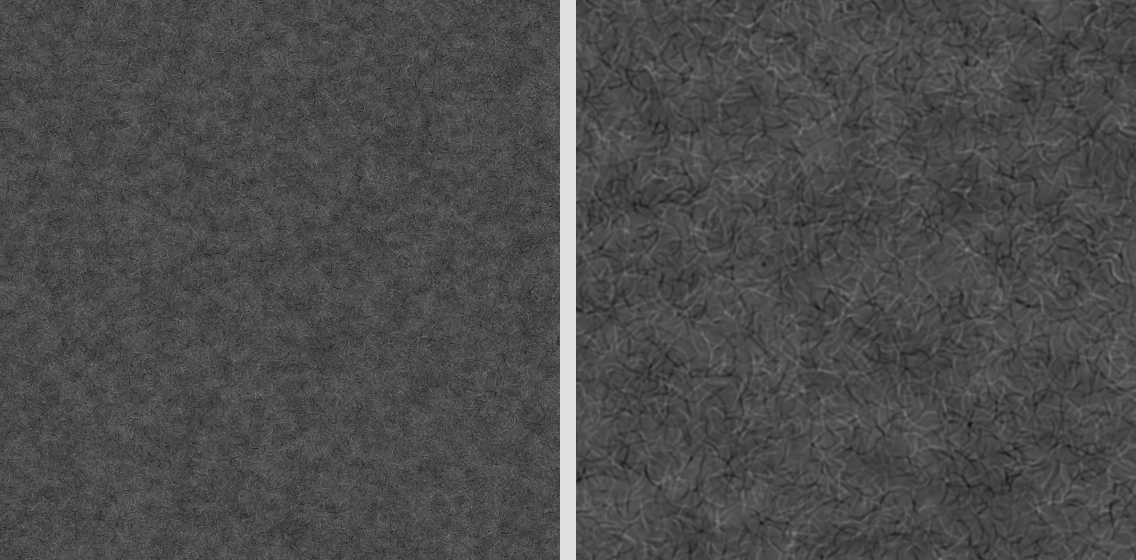
Left: the whole. Right: its middle third, enlarged.
Reproduce this texture procedurally as a three.js fragment shader.

```glsl
varying vec2 vUv;

const vec3 WOOL_COLOR = vec3(0.292);
const int FIBRE_LAYERS = 12;
const float COARSE_CELLS = 54.0;    // fibre cells across, longest fibres
const float FINE_CELLS = 92.0;      // fibre cells across, shortest fibres
const float FIBRE_RADIUS = 0.0014;  // in canvas widths
const float FIBRE_REACH = 0.75;     // half length, in cells
const float FIBRE_BEND = 1.0;
const float FIBRE_FLANK = 1.1;      // depth of the shade beside a fibre
const float FIBRE_CONTRAST = 0.062;
const vec2 TUFT_CELLS = vec2(50.0, 64.0);
const float TUFT_CONTRAST = 0.066;
const vec2 CLOUD_CELLS = vec2(17.0, 24.0);
const float CLOUD_CONTRAST = 0.022;
const float BROAD_CELLS = 5.0;
const float BROAD_CONTRAST = 0.010;
const float GRAIN_CELLS = 250.0;
const float GRAIN_CONTRAST = 0.050;
const float SPECK_CELLS = 26.0;
const float SPECK_SHARE = 0.02;
const float SPECK_RADIUS = 0.0022;
const float SPECK_DEPTH = 0.13;
const float TAU = 6.2831853;

vec4 hash4(vec3 p) {
  vec4 q = fract(p.xyzx * vec4(0.1031, 0.1030, 0.0973, 0.1099));
  q += dot(q, q.wzxy + 33.33);
  return fract((q.xxyz + q.yzzw) * q.zywx);
}

mat2 rotation(float angle) {
  float c = cos(angle), s = sin(angle);
  return mat2(c, s, -s, c);
}

// Smooth value noise, centred on zero
float noise(vec2 p, float seed) {
  vec2 cell = floor(p);
  vec2 f = fract(p);
  f = f * f * (3.0 - 2.0 * f);
  float a = hash4(vec3(cell, seed)).x;
  float b = hash4(vec3(cell + vec2(1.0, 0.0), seed)).x;
  float c = hash4(vec3(cell + vec2(0.0, 1.0), seed)).x;
  float d = hash4(vec3(cell + 1.0, seed)).x;
  return mix(mix(a, b, f.x), mix(c, d, f.x), f.y) - 0.5;
}

// Curved strand along x with opposite flanks, tapering at both ends
float strand(vec2 p, float bend, float radius) {
  float slope = 2.0 * bend * p.x;
  float d = (p.y - bend * p.x * p.x) / sqrt(1.0 + slope * slope);
  float t = d * d / (radius * radius);
  float taper = 1.0 - smoothstep(0.3 * FIBRE_REACH, FIBRE_REACH, abs(p.x));
  return taper * (1.0 - FIBRE_FLANK * t) * exp(-t);
}

// One scatter of light and dark strands
float fibreLayer(vec2 uv, float layer, float cells) {
  vec2 p = rotation(layer * 1.9) * (uv - 0.5) * cells + 100.0 + layer * 7.3;
  vec2 home = floor(p);
  float sum = 0.0;
  for (int y = -1; y <= 1; y++) {
    for (int x = -1; x <= 1; x++) {
      vec2 cell = home + vec2(float(x), float(y));
      vec4 h = hash4(vec3(cell, layer + 1.0));
      float bend = (fract(h.z * 17.0) * 2.0 - 1.0) * FIBRE_BEND;
      vec2 q = rotation(h.z * TAU) * (p - cell - h.xy);
      sum += (h.w * 2.0 - 1.0) * strand(q, bend, FIBRE_RADIUS * cells);
    }
  }
  return sum;
}

// Rare dark pinholes between the fibres
float specks(vec2 uv) {
  vec2 p = uv * SPECK_CELLS;
  vec2 cell = floor(p);
  vec4 h = hash4(vec3(cell, 71.0));
  float d = length(p - cell - mix(vec2(0.2), vec2(0.8), h.xy)) / SPECK_CELLS;
  float radius = SPECK_RADIUS * mix(0.6, 1.0, h.w);
  return step(h.z, SPECK_SHARE) * (1.0 - smoothstep(0.2 * radius, radius, d));
}

void main() {
  // Uneven thickness of the felt
  float tone = TUFT_CONTRAST * noise(vUv * TUFT_CELLS, 31.0);
  tone += CLOUD_CONTRAST * noise(vUv * CLOUD_CELLS, 37.0);
  tone += BROAD_CONTRAST * noise(vUv * BROAD_CELLS, 41.0);
  tone += GRAIN_CONTRAST * noise(rotation(0.6) * vUv * GRAIN_CELLS + 300.0, 43.0);

  // Matted fibres
  for (int i = 0; i < FIBRE_LAYERS; i++) {
    float layer = float(i);
    float cells = mix(COARSE_CELLS, FINE_CELLS, layer / float(FIBRE_LAYERS - 1));
    tone += FIBRE_CONTRAST * fibreLayer(vUv, layer, cells);
  }

  tone -= SPECK_DEPTH * specks(vUv);
  gl_FragColor = vec4(clamp(WOOL_COLOR + tone, 0.0, 1.0), 1.0);
}
```
